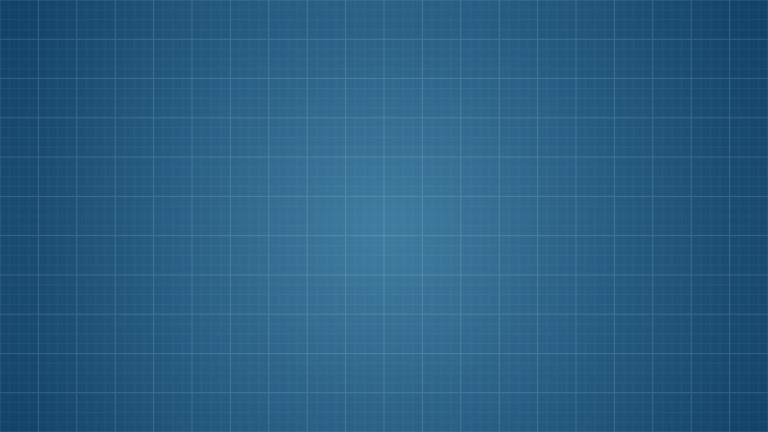
Give the GLSL for this pattern, as a WebGL 2 fragment shader.

```glsl
#version 300 es
precision highp float;
// Blueprint paper: fine and bold pale grid lines over a blue radial glow.

uniform vec2 u_resolution;
out vec4 fragColor;

// Grid: whole repeats, so the sheet tiles
const vec2 MAJOR_CELLS = vec2(20.0, 11.0);
const float SUBDIVISIONS = 4.0;

// Lengths are in canvas widths
const float MAJOR_WIDTH = 0.0012;
const float MINOR_WIDTH = 0.0011;
const float MAJOR_OPACITY = 0.17;
const float MINOR_OPACITY = 0.055;

// Glow
const vec2 GLOW_CENTER = vec2(0.5, 0.47);
const float GLOW_RADIUS = 0.57;
const float CORE_SOFTNESS = 0.03;
const float FOLD = 0.06;

const vec3 GLOW_BLUE = vec3(0.242, 0.482, 0.622);
const vec3 EDGE_BLUE = vec3(0.055, 0.235, 0.388);
const vec3 LINE_COLOR = vec3(0.86, 0.96, 1.0);

// Wrapped distance per axis, flattened at the fold so no crease shows
vec2 wrappedDistance(vec2 offset) {
    vec2 d = abs(fract(offset + 0.5) - 0.5);
    vec2 excess = max(d - (0.5 - FOLD), 0.0);
    return d - excess * excess / (2.0 * FOLD);
}

// Box-filtered coverage of the lines that bound each cell
float gridLines(vec2 uv, vec2 cells, vec2 size, float width, float pixel) {
    vec2 d = abs(fract(uv * cells + 0.5) - 0.5) / cells * size;
    vec2 coverage = clamp((0.5 * (width + pixel) - d) / pixel,
                          0.0, min(1.0, width / pixel));
    return max(coverage.x, coverage.y);
}

void main() {
    vec2 uv = gl_FragCoord.xy / u_resolution;
    vec2 size = vec2(1.0, u_resolution.y / u_resolution.x);
    float pixel = 1.0 / u_resolution.x;

    // Background glow
    vec2 fromCenter = wrappedDistance(uv - GLOW_CENTER) * size;
    float radius = length(vec3(fromCenter, CORE_SOFTNESS)) - CORE_SOFTNESS;
    vec3 color = mix(GLOW_BLUE, EDGE_BLUE, clamp(radius / GLOW_RADIUS, 0.0, 1.0));

    // Grid lines, the bold ones covering the fine ones
    float minor = gridLines(uv, MAJOR_CELLS * SUBDIVISIONS, size, MINOR_WIDTH, pixel);
    float major = gridLines(uv, MAJOR_CELLS, size, MAJOR_WIDTH, pixel);
    float ink = max(minor * MINOR_OPACITY, major * MAJOR_OPACITY);
    color = mix(color, LINE_COLOR, ink);

    fragColor = vec4(color, 1.0);
}
```
